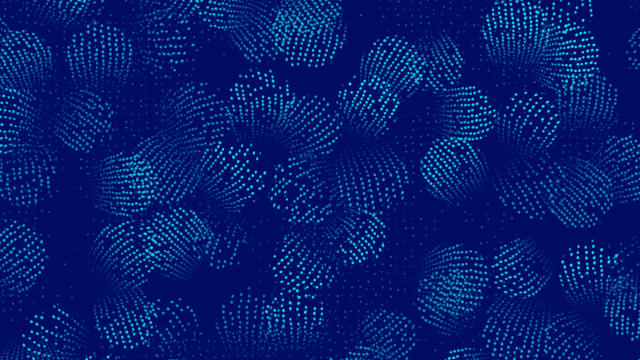
This background is drawn by a WebGL 2 fragment shader. Its source:

```glsl
#version 300 es
precision highp float;
// Scattered balls of glowing cyan dots on deep navy.
// A jittered grid places the balls; inside each one, dots follow rows that
// fan out from a dim tail to a bright head. Faint dust fills some of the gaps.

uniform vec2 u_resolution;
out vec4 fragColor;

const vec3 NAVY = vec3(0.0, 0.045, 0.385);
const vec3 CYAN = vec3(0.08, 0.86, 0.91);
const float TAU = 6.2831853;
const float BALL_CELL = 0.19;    // all lengths are in canvas heights
const float DUST_CELL = 0.021;
const float DOT_RADIUS = 0.0032;

// Three random values from a 2D seed.
vec3 hash3(vec2 seed) {
    vec3 h = fract(seed.xyx * vec3(0.1031, 0.1030, 0.0973));
    h += dot(h, h.yxz + 33.33);
    return fract((h.xxy + h.yzz) * h.zyx);
}

float valueNoise(vec2 p) {
    vec2 cell = floor(p);
    vec2 f = fract(p);
    f = f * f * (3.0 - 2.0 * f);
    float low = mix(hash3(cell).x, hash3(cell + vec2(1.0, 0.0)).x, f.x);
    float high = mix(hash3(cell + vec2(0.0, 1.0)).x, hash3(cell + 1.0).x, f.x);
    return mix(low, high, f.y);
}

float softDot(vec2 offset, float radius, float pixel) {
    float blur = 0.75 * pixel + 0.0004;
    return 1.0 - smoothstep(radius - blur, radius + blur, length(offset));
}

mat2 rotation(float angle) {
    float c = cos(angle), s = sin(angle);
    return mat2(c, -s, s, c);
}

// Light of one ball; p is relative to its centre, the head points along +x.
float dotBall(vec2 p, float radius, vec2 seed, float pixel) {
    vec3 style = hash3(seed + 57.3);
    vec3 shape = hash3(seed + 91.7);
    vec2 q = p / radius;
    if (dot(q, q) > 2.0) return 0.0;

    // Bend the rows: they widen to the head and curve like meridians.
    float fan = mix(0.05, 0.32, style.x);
    float rowWidth = max(1.0 + fan * q.x - 0.2 * q.x * q.x, 0.3);
    float bow = mix(-0.18, 0.18, shape.x);
    float across = (q.y + bow * q.x * q.x) / rowWidth;
    float along = q.x - 0.16 * q.x * q.x;
    float alongRate = max(1.0 - 0.32 * q.x, 0.4);

    // Locate the dot of this row.
    vec2 spacing = vec2(0.0112, 0.0172) * mix(0.9, 1.25, shape.y * shape.y);
    vec2 grid = vec2(along, across) * radius / spacing;
    float row = floor(grid.y);
    grid.x += 7.0 * hash3(seed + vec2(row, 3.0)).x;
    vec2 id = floor(grid);
    vec3 grain = hash3(id + seed * 17.0);
    vec2 jitter = (grain.xy - 0.5) * vec2(0.2, 0.26);
    vec2 toDot = (0.5 + jitter - fract(grid)) * spacing
               * vec2(1.0 / alongRate, rowWidth);

    // The outline and the fade act on whole dots, so none is cut.
    vec2 dotPos = q + toDot / radius;
    float squash = dotPos.x < 0.0 ? 0.86 : 1.0;
    float reach = length(dotPos * vec2(squash, 1.06));
    float inside = 1.0 - smoothstep(0.95, 1.03, reach);
    float fade = smoothstep(-1.2, 0.35, dotPos.x);
    float present = step(0.07 + 0.3 * shape.z * shape.z, grain.z);

    float strength = mix(0.42, 1.08, sqrt(style.y));
    float size = DOT_RADIUS * mix(0.7, 1.08, fade) * mix(0.85, 1.1, grain.x);
    float light = softDot(toDot * vec2(0.88, 1.0), size, pixel);
    return min(light * inside * present * fade * strength, 1.0);
}

// Sparse dim specks gathered in loose patches.
float dust(vec2 p, float pixel) {
    vec2 cell = floor(p / DUST_CELL);
    vec3 grain = hash3(cell + 211.0);
    vec2 centre = (cell + 0.25 + 0.5 * grain.xy) * DUST_CELL;
    float patches = smoothstep(0.35, 0.75, valueNoise(centre * 5.0 + 40.0));
    float light = softDot(p - centre, DOT_RADIUS * 0.75, pixel);
    return light * step(grain.z, 0.85 * patches) * mix(0.15, 0.5, grain.x);
}

void main() {
    float pixel = 1.0 / u_resolution.y;
    vec2 p = gl_FragCoord.xy * pixel;
    vec2 home = floor(p / BALL_CELL);
    float dark = 1.0 - dust(p, pixel);

    // Screen the light of all nearby balls together.
    for (int j = -1; j <= 1; j++) {
        for (int i = -1; i <= 1; i++) {
            vec2 cell = home + vec2(i, j);
            vec3 place = hash3(cell + 19.0);
            vec3 pose = hash3(cell + 133.0);
            vec2 centre = (cell + 0.5 + 0.75 * (place.xy - 0.5)) * BALL_CELL;
            float radius = mix(0.084, 0.108, place.z);
            vec2 local = rotation(TAU * pose.x) * (p - centre);
            dark *= 1.0 - dotBall(local, radius, cell, pixel);
        }
    }
    fragColor = vec4(mix(NAVY, CYAN, 1.0 - dark), 1.0);
}
```
